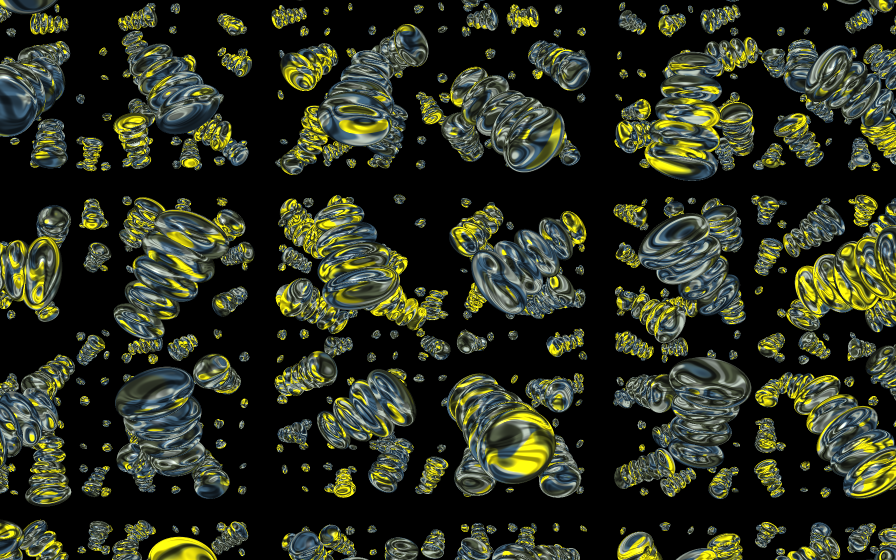
Write a Shadertoy shader that draws this pattern.

```glsl
const vec2 BLOCK_SIZE = vec2(0.604, 0.583);
const vec2 BLOCK_ORIGIN = vec2(0.469, 0.090);
const vec3 OLIVE = vec3(0.25, 0.28, 0.21);
const vec3 BLUE = vec3(0.20, 0.31, 0.39);
const vec3 PALE = vec3(0.56, 0.60, 0.56);
const vec3 MUSTARD = vec3(0.48, 0.51, 0.16);
const vec3 YELLOW = vec3(0.90, 0.86, 0.05);
const float FAR = -100.0;

struct Hit { float depth; vec3 normal; vec3 seed; };

vec3 hash33(vec3 p) {
    p = fract(p * vec3(0.1031, 0.1030, 0.0973));
    p += dot(p, p.yxz + 33.33);
    return fract((p.xxy + p.yxx) * p.zyx);
}

float noise(vec3 p) {
    vec3 i = floor(p), f = fract(p);
    f = f * f * (3.0 - 2.0 * f);
    float sum = 0.0;
    for (int k = 0; k < 8; k++) {
        vec3 corner = vec3(k & 1, (k >> 1) & 1, k >> 2);
        vec3 w = mix(1.0 - f, f, corner);
        sum += w.x * w.y * w.z * hash33(i + corner).x;
    }
    return sum;
}

// Flattened ellipsoid seen along z
void hitBead(vec2 ray, vec3 centre, vec3 axis, float radius, float flatness, vec3 seed, inout Hit hit) {
    float stretch = 1.0 / flatness - 1.0;
    vec3 o = vec3(ray, 0.0) - centre;
    o += axis * dot(o, axis) * stretch;
    vec3 d = vec3(0.0, 0.0, 1.0) + axis * axis.z * stretch;
    float a = dot(d, d), b = dot(o, d);
    float disc = b * b - a * (dot(o, o) - radius * radius);
    if (disc < 0.0) return;
    float z = (sqrt(disc) - b) / a;
    if (z < hit.depth) return;
    vec3 q = o + d * z;
    hit = Hit(z, normalize(q + axis * dot(q, axis) * stretch), seed);
}

// Tapered stack of beads along a tilted axis
void hitStack(vec2 ray, vec2 centre, vec2 heading, float size, float count, vec3 seed, inout Hit hit) {
    if (length(ray - centre) > 0.6 * size) return;
    float tilt = mix(0.0, 0.8, seed.x);
    vec3 axis = vec3(heading * sqrt(1.0 - tilt * tilt), tilt);
    for (float i = 0.0; i < count; i++) {
        float t = (i + 0.5) / count;
        vec3 jitter = hash33(seed * 91.0 + i);
        vec3 beadAxis = normalize(axis + 0.3 * (jitter - 0.5));
        vec3 bead = vec3(centre, 0.0) + axis * (t - 0.5) * 0.142 * count * size;
        float radius = mix(0.145, 0.25, t) * mix(0.9, 1.05, jitter.x) * size;
        hitBead(ray, bead, beadAxis, radius, 0.55, seed + 0.015 * i, hit);
    }
}

// One grid of stacks radiating from the block centre
void hitLayer(vec2 block, vec2 q, float cells, float density, float maxBeads, inout Hit hit) {
    vec2 home = floor(q * cells);
    for (int k = 0; k < 9; k++) {
        vec2 cell = home + vec2(k % 3, k / 3) - 1.0;
        if (any(lessThan(cell, vec2(0.0))) || any(greaterThanEqual(cell, vec2(cells)))) continue;
        vec3 id = vec3(block * cells + cell + 200.0, cells);
        vec3 seed = hash33(id), place = hash33(id + 57.0);
        if (seed.z > density) continue;
        vec2 centre = (cell + 0.5 + 0.22 * (place.xy - 0.5)) / cells;
        centre = mix(centre, vec2(0.5), 0.05);
        vec2 radial = centre - 0.5;
        float angle = atan(radial.y, radial.x) + 1.3 * (place.z - 0.5);
        float side = fract(place.x * 17.0) < 0.7 ? 1.0 : -1.0;
        float size = mix(0.85, 1.1, fract(place.y * 13.0)) / cells;
        float count = maxBeads - floor(2.0 * fract(place.z * 29.0));
        hitStack(q, centre, side * vec2(cos(angle), sin(angle)), size, count, seed, hit);
    }
}

// Glossy flowing bands of grey, blue and yellow
vec3 marble(vec3 normal, vec3 seed) {
    vec3 r = reflect(vec3(0.0, 0.0, -1.0), normal);
    vec3 p = r * vec3(0.5, 0.95, 0.6) + seed * 20.0;
    vec3 warp = vec3(noise(p * 1.3), noise(p * 1.3 + 9.0), noise(p * 1.3 + 23.0));
    vec3 flow = p + warp * 1.1;
    float band = 0.5 + 0.5 * sin(24.0 * noise(flow));
    float streak = noise(flow * vec3(3.0, 14.0, 3.0));
    float blueness = smoothstep(0.44, 0.58, noise(flow * 1.4 + 40.0));
    float gold = noise(flow * 1.5 + 70.0) + 0.3 * (seed.y - 0.5);
    vec3 col = mix(OLIVE, BLUE, blueness);
    col = mix(col, PALE, smoothstep(0.68, 0.95, band));
    col = mix(col, mix(MUSTARD, YELLOW, smoothstep(0.2, 0.7, band)), smoothstep(0.61, 0.66, gold));
    col *= mix(0.4, 1.0, smoothstep(0.0, 0.25, band));
    col *= mix(0.65, 1.35, smoothstep(0.2, 0.8, streak));
    col *= mix(0.4, 1.0, smoothstep(0.0, 0.3, normal.z));
    float gleam = pow(max(dot(r, normalize(vec3(-0.3, 0.6, 0.7))), 0.0), 24.0);
    return col + 0.35 * gleam;
}

vec3 scene(vec2 uv) {
    vec2 grid = (uv - BLOCK_ORIGIN) / BLOCK_SIZE;
    vec2 block = floor(grid), q = fract(grid);
    Hit hit = Hit(FAR, vec3(0.0), vec3(0.0));
    // Nearest and largest layer first
    hitLayer(block, q, 2.0, 1.0, 5.0, hit);
    if (hit.depth == FAR) hitLayer(block, q, 4.0, 0.82, 5.0, hit);
    if (hit.depth == FAR) hitLayer(block, q, 7.0, 0.55, 5.0, hit);
    if (hit.depth == FAR) hitLayer(block, q, 14.0, 0.5, 2.0, hit);
    return hit.depth == FAR ? vec3(0.0) : marble(hit.normal, hit.seed);
}

void mainImage(out vec4 fragColor, in vec2 fragCoord) {
    vec3 sum = vec3(0.0);
    for (int s = 0; s < 4; s++) {
        vec2 offset = (vec2(s & 1, s >> 1) - 0.5) * 0.5;
        sum += scene((fragCoord + offset) / iResolution.y);
    }
    fragColor = vec4(sum * 0.25, 1.0);
}
```
